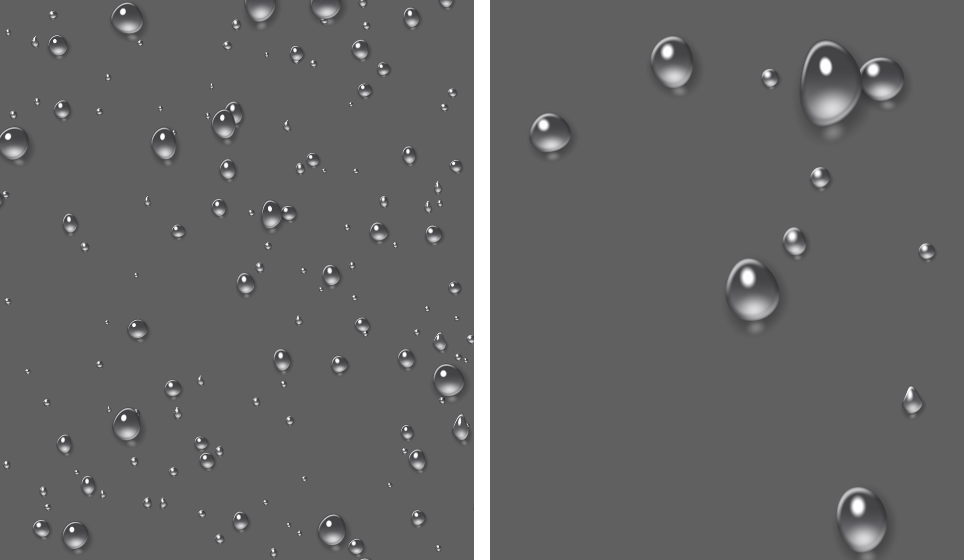
Left, the full canvas; right, a detail of the centre.
A Shadertoy shader for this texture:

```glsl
// Water drops scattered over a flat grey pane. Three jittered grids place large,
// medium and fine drops; each is a bent, tapered disc shaded with a dark crown,
// a lit belly, a bright rim, a specular spot and a soft shadow underneath.

#define PANE_GREY    0.378
#define CROWN_GREY   0.27
#define BELLY_GREY   0.47
#define BELLY_GLOW   0.40
#define RIM_LIGHT    0.55
#define SHADOW_DEPTH 0.10
#define LARGE_SHARE  0.40
#define MEDIUM_SHARE 0.40
#define FINE_SHARE   0.30
#define TEAR_SHARE   0.12

vec4 hash4(vec2 p, float seed) {
    vec4 h = fract((p.xyxy + seed) * vec4(0.1031, 0.1030, 0.0973, 0.1099));
    h += dot(h, h.wzxy + 33.33);
    return fract((h.xxyz + h.yzzw) * h.zywx);
}

// Soft blob: 1 at the centre, 0 beyond the given radii.
float blob(vec2 q, vec2 centre, vec2 radii) {
    return smoothstep(1.0, 0.0, length((q - centre) / radii));
}

// Paints one drop over the colour; q is measured in drop radii.
vec3 paintDrop(vec3 colour, vec2 q, float pixel, float fine, vec4 form) {
    float tear = step(form.x, TEAR_SHARE);
    float stretch = mix(0.95, 1.3, form.y * form.y) + 0.3 * tear;
    float taper = mix(0.15 * form.z, 1.1, tear);

    // Bend and taper the plane so the drop becomes a unit disc.
    q.y /= stretch;
    q.x += (form.w - 0.5) * (0.25 + 0.5 * tear) * (q.y * q.y - 0.3);
    q.x *= 1.03 + taper * smoothstep(-0.5, 1.0, q.y);
    float angle = atan(q.y, q.x);
    float radius = length(q) * (1.0 + 0.04 * sin(2.0 * angle + 20.0 * form.z)
                                    + 0.02 * sin(3.0 * angle + 30.0 * form.w));

    // Shadow on the pane and the light focused below the drop.
    float shadow = smoothstep(1.4, 0.75, length(q - vec2(0.14, -0.2)));
    colour -= SHADOW_DEPTH * shadow;
    colour += 0.2 * blob(q, vec2(0.25, -1.15), vec2(0.45, 0.3));

    // Body: dark crown to lit belly, closed by a dark outline.
    float grey = mix(BELLY_GREY, CROWN_GREY, smoothstep(-0.7, 0.4, q.y));
    grey = mix(grey, PANE_GREY, 0.5 * tear);
    grey += BELLY_GLOW * blob(q, vec2(0.1, -0.6), vec2(0.9, 0.6));
    grey = mix(grey, 0.2, 0.7 * smoothstep(0.74, 1.0, radius));

    // Thin rim light on the upper left, weaker at the lower right.
    float band = smoothstep(0.1 + 0.14 * fine, 0.0, abs(radius - 0.92));
    float facing = dot(q, vec2(-0.5, 0.86));
    float rim = smoothstep(0.2, 0.9, facing) + 0.5 * smoothstep(0.4, 1.0, -facing);
    grey += RIM_LIGHT * (1.0 + 0.3 * tear) * band * rim;

    // Specular spot, proportionally larger on smaller drops.
    vec2 spotSize = vec2(0.19, 0.2) * (1.0 + 0.9 * fine);
    vec2 spotPlace = vec2(-0.36 + 0.25 * form.y, 0.4);
    float spot = length((q - spotPlace) / spotSize);
    float spotEdge = 0.3 + 0.4 * fine;
    grey = mix(grey, 1.0, smoothstep(1.0 + spotEdge, 1.0 - spotEdge, spot));

    vec3 body = grey + vec3(-0.004, -0.004, 0.008);
    return mix(colour, body, smoothstep(1.0 + pixel, 1.0 - pixel, radius));
}

// One jittered grid of drops, with radii between sizes.x and sizes.y.
vec3 paintLayer(vec3 colour, vec2 p, float cell, vec2 sizes, float share,
                float fine, float seed) {
    vec2 home = floor(p / cell);
    for (int j = -1; j <= 1; j++)
    for (int i = -1; i <= 1; i++) {
        vec2 id = home + vec2(i, j);
        vec4 place = hash4(id, seed);
        // Fine drops gather in loose patches.
        float patchy = 0.45 + 1.1 * hash4(floor(id / 2.0), seed + 7.0).x;
        if (place.z > share * mix(1.0, patchy, fine)) continue;
        vec2 centre = (id + 0.1 + 0.8 * place.xy) * cell;
        float size = mix(sizes.x, sizes.y, place.w);
        vec2 q = (p - centre) / size;
        if (dot(q, q) > 9.0) continue;
        float pixel = 0.8 / (iResolution.y * size);
        colour = paintDrop(colour, q, pixel, fine, hash4(id, seed + 19.0));
    }
    return colour;
}

void mainImage(out vec4 fragColor, in vec2 fragCoord) {
    vec2 p = fragCoord / iResolution.y;
    vec3 colour = vec3(PANE_GREY);
    colour = paintLayer(colour, p, 0.055, vec2(0.0036, 0.0078), FINE_SHARE, 1.0, 11.0);
    colour = paintLayer(colour, p, 0.095, vec2(0.0110, 0.0170), MEDIUM_SHARE, 0.4, 43.0);
    colour = paintLayer(colour, p, 0.170, vec2(0.0185, 0.0310), LARGE_SHARE, 0.0, 87.0);
    fragColor = vec4(clamp(colour, 0.0, 1.0), 1.0);
}
```
